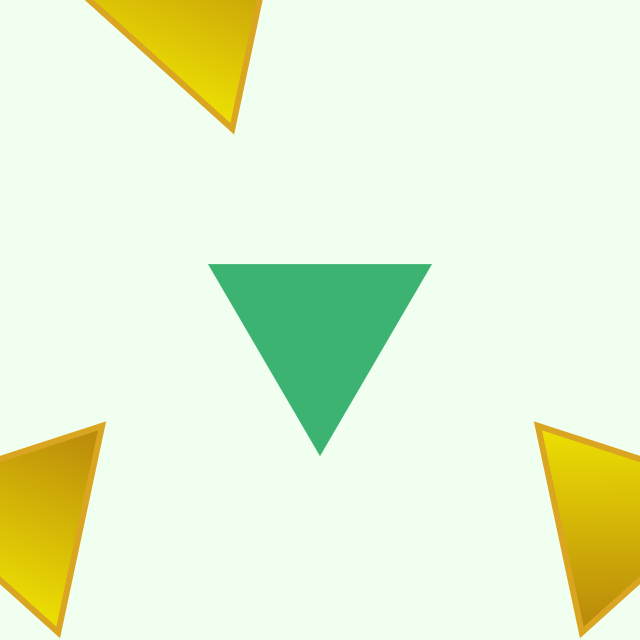
Reproduce this background procedurally as a WebGL 1 fragment shader.

```glsl
precision highp float;

uniform vec2 u_resolution;

// Rotates p clockwise by an angle in degrees
vec2 turn(vec2 p, float degrees) {
  float a = radians(degrees);
  float c = cos(a), s = sin(a);
  return vec2(c * p.x + s * p.y, c * p.y - s * p.x);
}

// Distance to a sharp equilateral triangle with one tip on the +x axis
float triangle(vec2 p, float inradius) {
  return max(-p.x, 0.5 * p.x + 0.866 * abs(p.y)) - inradius;
}

float coverage(float dist, float pixel) {
  return clamp(0.5 - dist / pixel, 0.0, 1.0);
}

// Outlined triangle whose gradient starts at the tip facing the given angle
vec3 goldTriangle(vec3 base, vec2 p, float angle, float pixel) {
  vec2 q = turn(p, angle);
  float dist = triangle(q, 0.1);
  float shade = clamp(0.417 - dot(q, vec2(2.19, 0.76)), 0.0, 1.0);
  vec3 fill = mix(vec3(0.722, 0.525, 0.043), vec3(1.0, 1.0, 0.0), shade);
  vec3 outline = vec3(0.855, 0.647, 0.125);
  vec3 body = mix(outline, fill, coverage(dist + 0.0095, pixel));
  return mix(base, body, coverage(dist, pixel));
}

void main() {
  float pixel = 1.0 / min(u_resolution.x, u_resolution.y);
  vec2 uv = gl_FragCoord.xy / u_resolution;
  vec3 color = vec3(0.941, 1.0, 0.941);

  // Central green triangle, pointing down and slightly widened
  vec2 center = (uv - vec2(0.5, 0.4873)) * vec2(0.99, 1.0);
  float green = triangle(turn(center, -90.0), 0.1);
  color = mix(color, vec3(0.235, 0.702, 0.443), coverage(green, pixel));

  // Gold triangles cut off by the canvas border
  color = goldTriangle(color, uv - vec2(0.304, 0.980), 48.0, pixel);
  color = goldTriangle(color, uv - vec2(0.032, 0.193), 48.0, pixel);
  color = goldTriangle(color, uv - vec2(0.968, 0.193), 252.0, pixel);

  gl_FragColor = vec4(color, 1.0);
}
```
